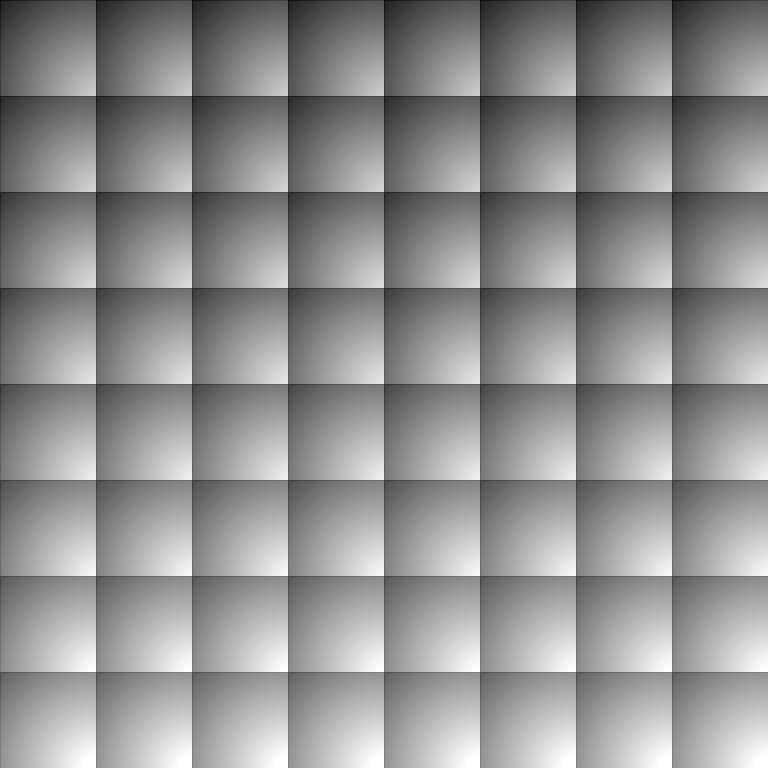
This pattern is drawn by a Shadertoy shader. Its source:

```glsl
// Grid of square grey tiles, each shaded from a dark top-left to a light bottom-right corner.
#define TILES 8.0         // repeats across and down
#define CORNER_LIGHT 0.94 // mean brightness of the lit corner
#define FALLOFF 0.49      // darkening per tile width from that corner
#define ROW_RANGE 0.25    // brightness gained from top row to bottom row
#define SEAM_WIDTH 0.012  // in tile widths
#define SEAM_DEPTH 0.08   // darkening along the seam
#define SAMPLES 3         // antialiasing samples per axis

// Brightness at a canvas position in 0..1, origin at the lower left
float tileShade(vec2 uv) {
    vec2 grid = uv * TILES;
    vec2 local = fract(grid);
    float row = floor(grid.y) / (TILES - 1.0);

    // Radial falloff from the bottom-right corner, lifted row by row
    float cornerDist = length(local - vec2(1.0, 0.0));
    float shade = CORNER_LIGHT - FALLOFF * cornerDist + ROW_RANGE * (0.5 - row);

    // Thin dark seam along the left and top edges
    float edgeDist = min(local.x, 1.0 - local.y);
    float seam = 1.0 - smoothstep(0.5 * SEAM_WIDTH, 1.5 * SEAM_WIDTH, edgeDist);
    return clamp(shade - SEAM_DEPTH * seam, 0.0, 1.0);
}

void mainImage(out vec4 fragColor, in vec2 fragCoord) {
    // Average a small grid of samples to smooth the tile edges
    float total = 0.0;
    for (int j = 0; j < SAMPLES; j++) {
        for (int i = 0; i < SAMPLES; i++) {
            vec2 offset = (vec2(i, j) + 0.5) / float(SAMPLES) - 0.5;
            total += tileShade((fragCoord + offset) / iResolution.xy);
        }
    }
    float grey = total / float(SAMPLES * SAMPLES);
    fragColor = vec4(vec3(grey), 1.0);
}
```
